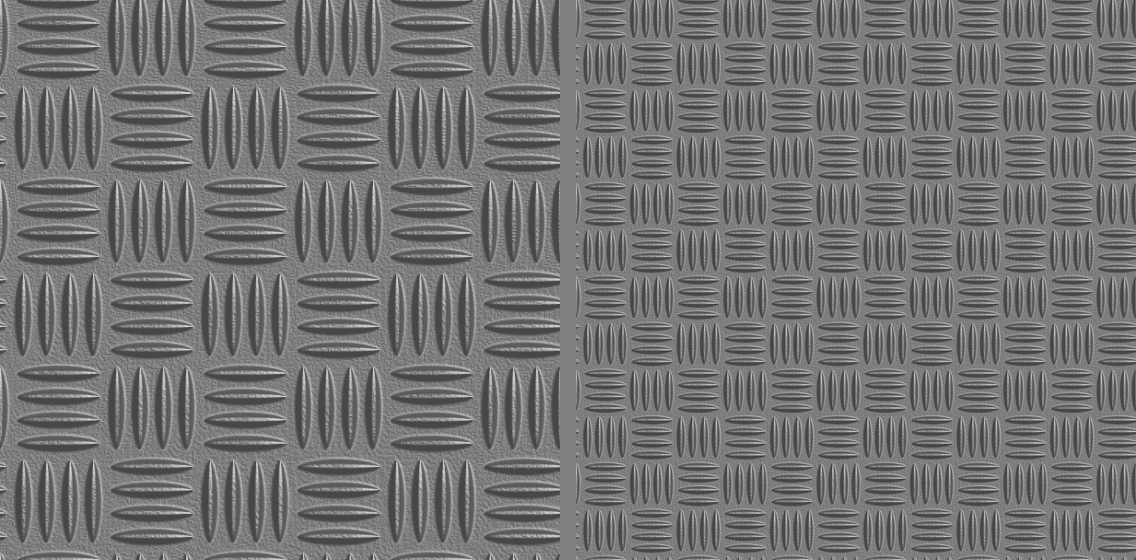
Left: one tile. Right: repeated 2 by 2.
Give the GLSL for this texture, as a WebGL 2 fragment shader.

```glsl
#version 300 es
precision highp float;
// Grey metal tread plate: a basketweave of raised spindle bars in groups of four.

uniform vec2 u_resolution;
out vec4 fragColor;

const float CELLS = 6.0;          // groups across and down (3 repeats of 2)
const float BARS = 4.0;           // bars in each group
const float ORIGIN = 0.125;       // offset of the groups, in cells
const float HALF_LENGTH = 0.445;  // bar size, in cells
const float HALF_WIDTH = 0.090;
const float GRAIN_CELLS = 360.0;  // lattice of the surface grain

const float BASE = 0.492;
const float SHADE = 0.28;
const float SLOPE = 0.36;
const float CREST = 0.55;
const float GLINT = 0.84;
const float RIM = 0.70;

float hash(vec2 p) {
    return fract(sin(dot(p, vec2(127.1, 311.7))) * 43758.545);
}

// Value noise that wraps after a whole number of lattice cells.
float wrapNoise(vec2 p, float period) {
    vec2 i = floor(p);
    vec2 f = fract(p);
    f = f * f * (3.0 - 2.0 * f);
    vec2 lo = mod(i, period);
    vec2 hi = mod(i + 1.0, period);
    float below = mix(hash(lo), hash(vec2(hi.x, lo.y)), f.x);
    float above = mix(hash(vec2(lo.x, hi.y)), hash(hi), f.x);
    return mix(below, above, f.y);
}

// Embossed grain, lit from the upper right.
float grain(vec2 uv) {
    vec2 p = uv * GRAIN_CELLS;
    return wrapNoise(p, GRAIN_CELLS) - wrapNoise(p + 0.8, GRAIN_CELLS);
}

float bell(float x, float width) {
    return exp(-x * x / (width * width));
}

// Tone on a bar; s runs across and t along it, both rising toward the light.
float barTone(float s, float t, float rough, float vary) {
    float tone = mix(SHADE, SLOPE, smoothstep(0.2, 0.6, s));
    float crest = smoothstep(-0.30, 0.02, s) * (1.0 - smoothstep(0.14, 0.50, s));
    crest *= smoothstep(-1.0, -0.55, t);
    float crestTone = mix(CREST, RIM, smoothstep(-0.2, 0.9, t));
    tone = mix(tone, crestTone + vary + rough * 0.22, crest);
    float glint = bell(s - 0.14, 0.17) * smoothstep(0.25, 0.85, t);
    return mix(tone, GLINT, glint * 0.8);
}

// Lays one bar with its shaded foot and bright rim over the ground tone.
float layBar(float ground, float across, float along, float rough, float vary, float px) {
    float t = along / HALF_LENGTH;
    float halfWidth = HALF_WIDTH * pow(max(1.0 - t * t, 0.0), 0.58);
    float s = across / max(halfWidth, 0.012);
    float edge = abs(across) - halfWidth;
    float soft = 0.010 + 0.5 * px;
    float body = 1.0 - smoothstep(-soft, soft * 1.5, edge);
    body *= 1.0 - smoothstep(0.96, 1.03, abs(t));
    float tone = mix(ground, barTone(s, t, rough, vary), body);

    float rim = bell(across - halfWidth - 0.003, 0.011 + 0.3 * px);
    rim *= 1.0 - smoothstep(0.96, 1.07, abs(t));
    rim *= mix(0.55, 0.95, smoothstep(-1.0, 0.8, t));
    return mix(tone, RIM + rough * 0.1, rim);
}

void main() {
    vec2 uv = gl_FragCoord.xy / u_resolution;
    float px = CELLS / min(u_resolution.x, u_resolution.y);

    // Alternate groups swap their axes, mirroring about the light direction.
    vec2 p = uv * CELLS - ORIGIN;
    vec2 cell = floor(p);
    vec2 local = fract(p);
    bool upright = mod(cell.x + cell.y, 2.0) < 0.5;
    vec2 q = upright ? local : local.yx;

    // Split the group into bars, with a slight change of crest on each.
    float slot = floor(q.x * BARS);
    float across = (fract(q.x * BARS) - 0.5) / BARS;
    vec2 barId = mod(cell, CELLS) * BARS + slot;
    float vary = (hash(barId) - 0.5) * 0.07;

    float rough = grain(uv);
    float ground = BASE + rough * 0.13;
    float tone = layBar(ground, across, q.y - 0.5, rough, vary, px);
    fragColor = vec4(vec3(clamp(tone, 0.0, 1.0)), 1.0);
}
```
